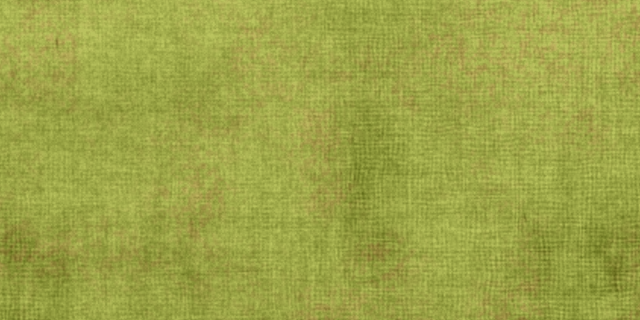
Give the GLSL for this texture, as a WebGL 1 fragment shader.

```glsl
precision highp float;
// Worn olive-green canvas cloth with a fine weave, stained patches and small slubs.
uniform vec2 u_resolution;

#define THREADS 66.0        // threads per canvas height
#define WEAVE 0.17          // depth of the thread grooves
#define STREAK 0.44         // uneven shade from thread to thread
#define GRAIN 0.85          // fine fibre noise
#define CLOUD 0.62          // broad light and dark patches
#define STAIN 0.48          // strength of the placed dark areas
#define WARMTH 0.046        // green lost in the brownish patches
#define BASE_TONE 0.75
#define FLECK_CHANCE 0.09
#define DARK_GREEN vec3(0.485, 0.527, 0.175)
#define LIGHT_GREEN vec3(0.672, 0.712, 0.324)

float hash(vec2 p) {
  vec3 q = fract(vec3(p.xyx) * 0.1031);
  q += dot(q, q.yzx + 33.33);
  return fract((q.x + q.y) * q.z);
}

float noise(vec2 p) {
  vec2 i = floor(p), f = fract(p);
  f = f * f * (3.0 - 2.0 * f);
  return mix(mix(hash(i), hash(i + vec2(1.0, 0.0)), f.x),
             mix(hash(i + vec2(0.0, 1.0)), hash(i + 1.0), f.x), f.y);
}

float fbm(vec2 p) {
  float sum = 0.0, amp = 0.5;
  for (int i = 0; i < 5; i++) {
    sum += amp * noise(p);
    p = p * 2.03 + 17.3;
    amp *= 0.5;
  }
  return sum;
}

// Soft blob, 1 at the centre
float blob(vec2 p, vec2 centre, vec2 size) {
  vec2 d = (p - centre) / size;
  return exp(-dot(d, d));
}

// Dark areas: lower left, a vertical band right of the middle, lower right
float stains(vec2 p) {
  vec2 q = p + 0.16 * (vec2(fbm(p * 6.0), fbm(p * 6.0 + 40.0)) - 0.5);
  float s = blob(q, vec2(0.03, 0.12), vec2(0.20, 0.34));
  s += 0.75 * blob(q, vec2(1.15, 0.42), vec2(0.10, 0.38));
  s += 0.85 * blob(q, vec2(1.90, 0.16), vec2(0.28, 0.26));
  s += 0.45 * blob(q, vec2(0.62, 0.12), vec2(0.32, 0.22));
  return s * (0.1 + 1.8 * fbm(p * vec2(14.0, 8.0) + 8.0));
}

// Scattered short upright slubs
float flecks(vec2 p) {
  vec2 g = p * 4.0, cell = floor(g);
  vec2 centre = 0.25 + 0.5 * vec2(hash(cell + 3.1), hash(cell + 7.7));
  vec2 d = (fract(g) - centre) / vec2(0.017, 0.06);
  d.x += 0.4 * sin(d.y * 1.5);
  return step(hash(cell + 91.0), FLECK_CHANCE) * exp(-dot(d, d));
}

// Grooves between wandering threads, worn away in places
float weave(vec2 p) {
  vec2 wander = vec2(noise(p * vec2(30.0, 14.0)), noise(p * vec2(14.0, 30.0) + 9.0));
  vec2 t = cos(6.2832 * (p * THREADS + 0.8 * wander));
  vec2 wear = vec2(noise(p * vec2(60.0, 24.0) + 31.0), noise(p * vec2(24.0, 60.0) + 63.0));
  return dot(t, 0.1 + 1.4 * wear);
}

// Fibres in both directions, from short threads to long bands
float streaks(vec2 p) {
  float upright = noise(p * vec2(90.0, 13.0)) + noise(p * vec2(34.0, 4.0) + 5.0);
  float level = noise(p * vec2(13.0, 90.0) + 71.0) + noise(p * vec2(4.0, 34.0) + 13.0);
  return 0.5 * (upright + level) - 1.0;
}

void main() {
  vec2 p = gl_FragCoord.xy / u_resolution.y;
  p.x *= 2.0 * u_resolution.y / u_resolution.x;

  float stain = stains(p);
  float coarse = 0.5 + 0.3 * smoothstep(0.7, 1.3, p.x) + 0.4 * stain;
  float grain = 0.55 * noise(p * 118.0) + 0.45 * noise(p * 211.0 + 50.0) - 0.5;
  float mottle = noise(p * 46.0 + 29.0) - 0.5;
  float tone = BASE_TONE + 0.16 * (p.y - 0.5);
  tone += CLOUD * (fbm(p * vec2(3.5, 4.5) + 2.0) - 0.48);
  tone -= STAIN * stain;
  tone += STREAK * streaks(p) * (0.75 + 0.7 * stain);
  tone += WEAVE * coarse * weave(p);
  tone += GRAIN * grain + 0.22 * mottle;
  tone -= 0.9 * flecks(p);

  vec3 color = mix(DARK_GREEN, LIGHT_GREEN, clamp(tone, -0.6, 1.3));

  // Brownish tint broken up by fine speckle
  float warm = smoothstep(0.30, 0.72, fbm(p * 5.0 + 25.0));
  warm *= 1.6 * smoothstep(0.25, 0.85, 0.6 * noise(p * 52.0 + 11.0) + 0.4 * noise(p * 105.0));
  color += WARMTH * warm * vec3(0.25, -1.0, 0.0);
  gl_FragColor = vec4(color, 1.0);
}
```
